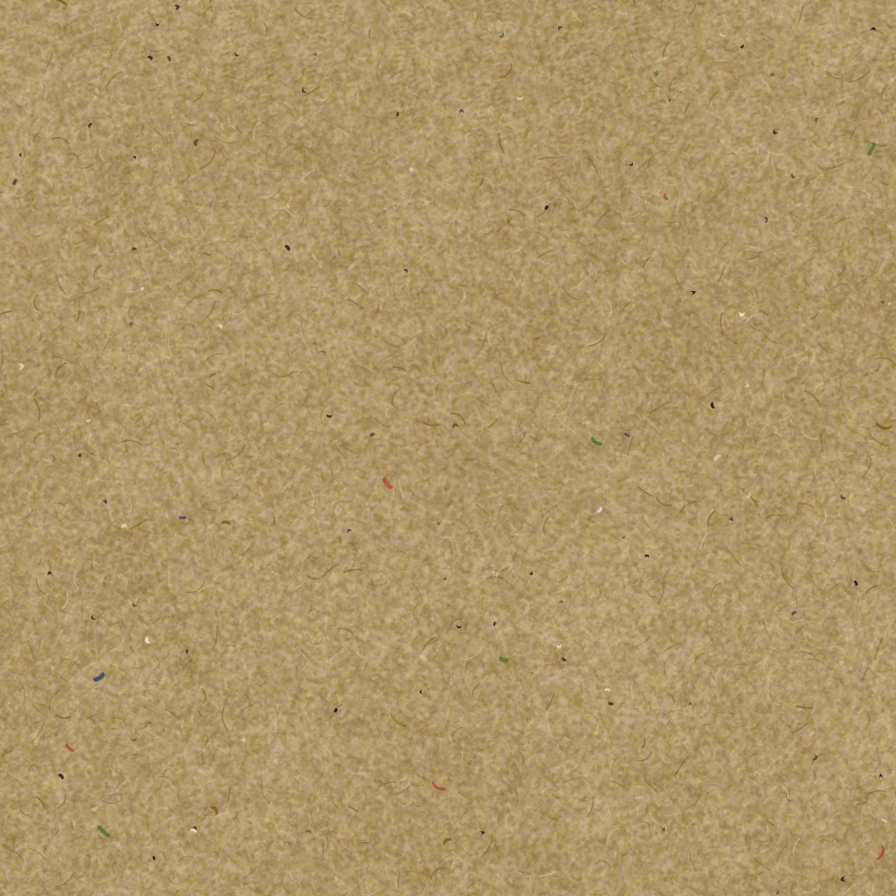
A WebGL 1 fragment shader for this texture:

```glsl
precision highp float;
// Recycled kraft paper: fine grain, short tangled fibres and scattered flecks.

uniform vec2 u_resolution;

const vec3 PAPER = vec3(0.682, 0.591, 0.412);
const vec3 TONE_TINT = vec3(1.0, 1.03, 1.22);
const vec3 BROWN = vec3(0.45, 0.34, 0.12);
const vec3 CREAM = vec3(0.82, 0.75, 0.61);
const vec3 INK = vec3(0.13, 0.11, 0.08);
const vec3 WHITE = vec3(0.93, 0.89, 0.80);
const vec3 GREEN = vec3(0.30, 0.40, 0.22);
const vec3 RED = vec3(0.65, 0.27, 0.15);
const vec3 BLUE = vec3(0.16, 0.20, 0.45);
const vec3 OCHRE = vec3(0.46, 0.33, 0.06);

float hash(vec2 p) {
  return fract(sin(dot(p, vec2(127.1, 311.7))) * 43758.5453);
}

vec2 rotate(vec2 p, float angle) {
  float c = cos(angle), s = sin(angle);
  return vec2(c * p.x + s * p.y, c * p.y - s * p.x);
}

// Smooth value noise centred on zero.
float noise(vec2 p) {
  vec2 cell = floor(p), f = fract(p);
  f = f * f * (3.0 - 2.0 * f);
  float low = mix(hash(cell), hash(cell + vec2(1.0, 0.0)), f.x);
  float high = mix(hash(cell + vec2(0.0, 1.0)), hash(cell + 1.0), f.x);
  return mix(low, high, f.y) - 0.5;
}

// Distance to a slightly bent strand lying along x.
float strand(vec2 p, float halfLength, float bend) {
  p.y += bend * (p.x * p.x / halfLength - 0.3 * halfLength);
  p.x = max(abs(p.x) - halfLength, 0.0);
  return length(p);
}

// One strand per occupied cell. Returns coverage and a random id.
// Lengths run from span.x to span.y; all sizes are in canvas units.
vec2 scatter(vec2 uv, float cells, float seed, float density, vec2 span, float radius) {
  float soft = max(1.0 / u_resolution.y, 0.0012);
  vec2 home = floor(uv * cells);
  vec2 best = vec2(0.0);
  for (int y = -1; y <= 1; y++) {
    for (int x = -1; x <= 1; x++) {
      vec2 cell = home + vec2(float(x), float(y));
      vec2 key = cell + seed;
      if (hash(key + 3.7) > density) continue;
      vec2 center = (cell + vec2(hash(key + 11.3), hash(key + 23.9))) / cells;
      vec2 p = rotate(uv - center, 6.2832 * hash(key + 37.1));
      float halfLength = mix(span.x, span.y, hash(key + 41.7));
      float bend = 0.8 * (hash(key + 53.3) - 0.5);
      float size = radius * mix(0.7, 1.3, hash(key + 61.9));
      float d = strand(p, halfLength, bend);
      float cover = 1.0 - smoothstep(size - soft, size + soft, d);
      if (cover > best.x) best = vec2(cover, hash(key + 71.3));
    }
  }
  return best;
}

// Pulp tone: grain from coarse clouds to fine tooth, plus tangled fibres.
float pulpTone(vec2 uv) {
  float tone = 0.025 * noise(uv * 6.0) + 0.025 * noise(uv * 23.0 + 5.0);
  tone += 0.035 * noise(rotate(uv, 0.5) * 75.0);
  tone += 0.095 * noise(rotate(uv, 1.1) * 190.0);
  tone += 0.085 * noise(rotate(uv, 0.3) * 340.0);
  vec2 longFibre = scatter(uv, 85.0, 101.0, 0.9, vec2(0.003, 0.009), 0.0008);
  vec2 shortFibre = scatter(uv, 120.0, 202.0, 0.9, vec2(0.002, 0.006), 0.0007);
  tone += 0.12 * longFibre.x * (longFibre.y - 0.5);
  tone += 0.11 * shortFibre.x * (shortFibre.y - 0.5);
  return tone;
}

vec3 fleckColor(float id) {
  vec3 cool = mix(GREEN, BLUE, step(0.25, id));
  vec3 warm = mix(RED, OCHRE, step(0.65, id));
  return mix(cool, warm, step(0.4, id));
}

void main() {
  vec2 uv = gl_FragCoord.xy / u_resolution.y;

  // Paper body with a slight drift between golden and grey.
  vec3 color = PAPER + TONE_TINT * pulpTone(uv);
  float drift = noise(rotate(uv, 0.8) * 150.0 + 31.0);
  color += vec3(0.012, 0.0, -0.065) * drift;

  // Distinct brown and cream fibres.
  vec2 brown = scatter(uv, 42.0, 303.0, 0.4, vec2(0.002, 0.013), 0.0008);
  color = mix(color, BROWN, brown.x * 0.6 * brown.y);
  vec2 cream = scatter(uv, 38.0, 404.0, 0.28, vec2(0.002, 0.011), 0.0009);
  color = mix(color, CREAM, cream.x * 0.65 * cream.y);

  // Sparse flecks: ink, bleached pulp and coloured scraps.
  vec2 ink = scatter(uv, 17.0, 505.0, 0.2, vec2(0.0003, 0.0022), 0.0014);
  color = mix(color, INK, ink.x * mix(0.45, 1.0, ink.y));
  vec2 white = scatter(uv, 15.0, 606.0, 0.15, vec2(0.0003, 0.003), 0.0017);
  color = mix(color, WHITE, white.x * mix(0.4, 0.95, white.y));
  vec2 scrap = scatter(uv, 9.0, 707.0, 0.24, vec2(0.0005, 0.007), 0.0019);
  color = mix(color, fleckColor(scrap.y), 0.75 * scrap.x);

  gl_FragColor = vec4(clamp(color, 0.0, 1.0), 1.0);
}
```
